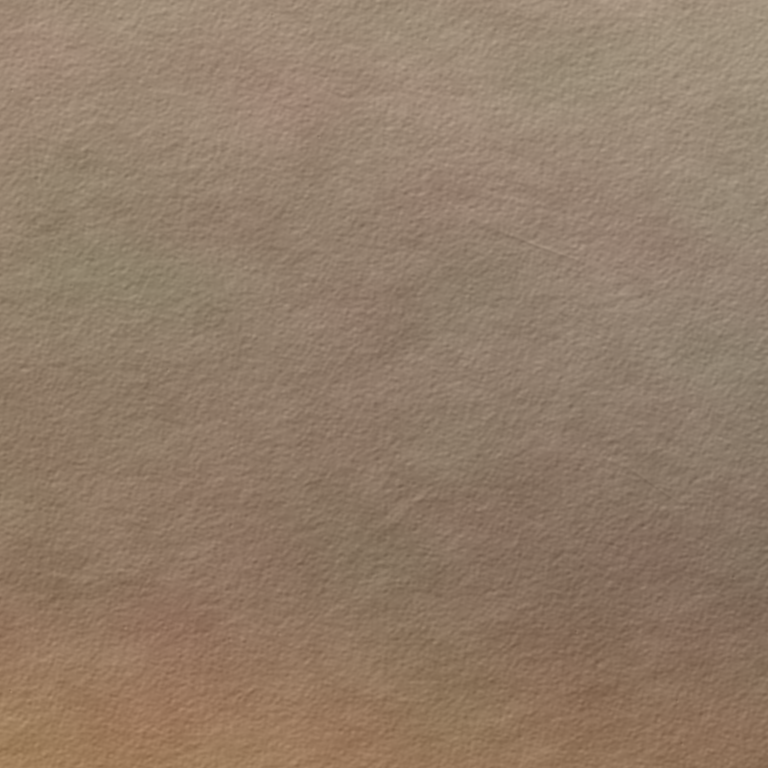
A WebGL 2 fragment shader for this texture:

```glsl
#version 300 es
precision highp float;
// Worn, matte paper-like surface under soft light from the upper left.
// Cellular noise builds a height field of grain, folds, creases and pits,
// which is embossed over a warm vertical gradient with faint mottling.
uniform vec2 u_resolution;
out vec4 fragColor;

vec3 hash3(vec2 cell) {
    vec3 q = fract(cell.xyx * vec3(0.1031, 0.1030, 0.0973));
    q += dot(q, q.yxz + 33.33);
    return fract((q.xxy + q.yzz) * q.zyx);
}

// Cellular noise: one signed, rounded bump at a random spot in each cell.
float bumps(vec2 p) {
    vec2 cell = floor(p);
    float total = 0.0;
    for (int j = -1; j <= 1; j++) {
        for (int i = -1; i <= 1; i++) {
            vec2 neighbour = cell + vec2(i, j);
            vec3 rnd = hash3(neighbour + 71.0);
            vec2 offset = p - neighbour - rnd.xy;
            float falloff = max(0.0, 1.0 - dot(offset, offset));
            total += (2.0 * rnd.z - 1.0) * falloff * falloff;
        }
    }
    return total;
}

// Sparse round dents, at most one per cell.
float pits(vec2 p) {
    vec2 cell = floor(p);
    vec3 rnd = hash3(cell + 19.0);
    float radius = 0.04 + 0.04 * rnd.x;
    float dent = 1.0 - smoothstep(0.0, radius, length(fract(p) - 0.2 - 0.6 * rnd.xy));
    return dent * step(0.88, rnd.z);
}

float relief(vec2 p) {
    // Fine grain in three sizes, slightly wider than tall
    float height = bumps(p * vec2(205.0, 235.0));
    height += 0.8 * bumps(p * vec2(115.0, 150.0) + 23.0);
    height += 0.55 * bumps(p * vec2(52.0, 80.0) + 7.0);

    // Wavy, mostly horizontal folds, stronger in some patches
    vec2 warped = p + 0.012 * sin(p.yx * vec2(23.0, 17.0) + 2.0 * sin(p * 11.0));
    warped.y += 0.16 * warped.x * sin(5.0 * p.x + 3.0 * p.y);
    float patches = smoothstep(-0.1, 0.8, bumps(p * vec2(5.0, 7.0) + 3.0));
    height += (0.6 + 2.4 * patches) * bumps(warped * vec2(13.0, 36.0) + 13.0);

    // Thin creases along the zero lines of a stretched noise
    float line = bumps(warped * vec2(6.0, 17.0) + 31.0);
    height += 2.0 * patches * exp(-80.0 * line * line);

    return height - 1.6 * pits(p * 15.0);
}

vec3 baseColour(vec2 p) {
    vec3 top = mix(vec3(0.615, 0.53, 0.455), vec3(0.635, 0.56, 0.49), p.x);
    vec3 middle = mix(vec3(0.56, 0.485, 0.405), vec3(0.56, 0.495, 0.435), p.x);
    vec3 low = mix(vec3(0.555, 0.457, 0.373), vec3(0.505, 0.435, 0.37), p.x);
    vec3 bottom = mix(vec3(0.65, 0.50, 0.365), vec3(0.555, 0.44, 0.345), p.x);
    vec3 colour = mix(bottom, low, smoothstep(-0.05, 0.29, p.y));
    colour = mix(colour, middle, smoothstep(0.22, 0.6, p.y));
    return mix(colour, top, smoothstep(0.5, 1.02, p.y));
}

void main() {
    vec2 p = gl_FragCoord.xy / u_resolution;
    vec3 colour = baseColour(p);

    // Cloudy mottling in brightness, from broad to small
    float mottle = bumps(p * vec2(5.0, 9.0) + 43.0) + bumps(p * vec2(17.0, 32.0) + 57.0);
    mottle += 0.8 * bumps(p * vec2(44.0, 75.0) + 83.0);
    colour += 0.014 * mottle;

    // Drifts between pink and olive
    float drift = bumps(p * vec2(2.6, 4.2) + 5.0) + 0.7 * bumps(p * vec2(8.0, 13.0) + 29.0);
    colour += vec3(0.008, -0.006, 0.001) * drift;

    // Emboss the height field along the light direction
    vec2 towardLight = vec2(-0.0008, 0.0012);
    float shade = relief(p - towardLight) - relief(p + towardLight);
    colour += vec3(0.036, 0.035, 0.033) * clamp(shade, -2.5, 2.5);

    fragColor = vec4(colour, 1.0);
}
```
